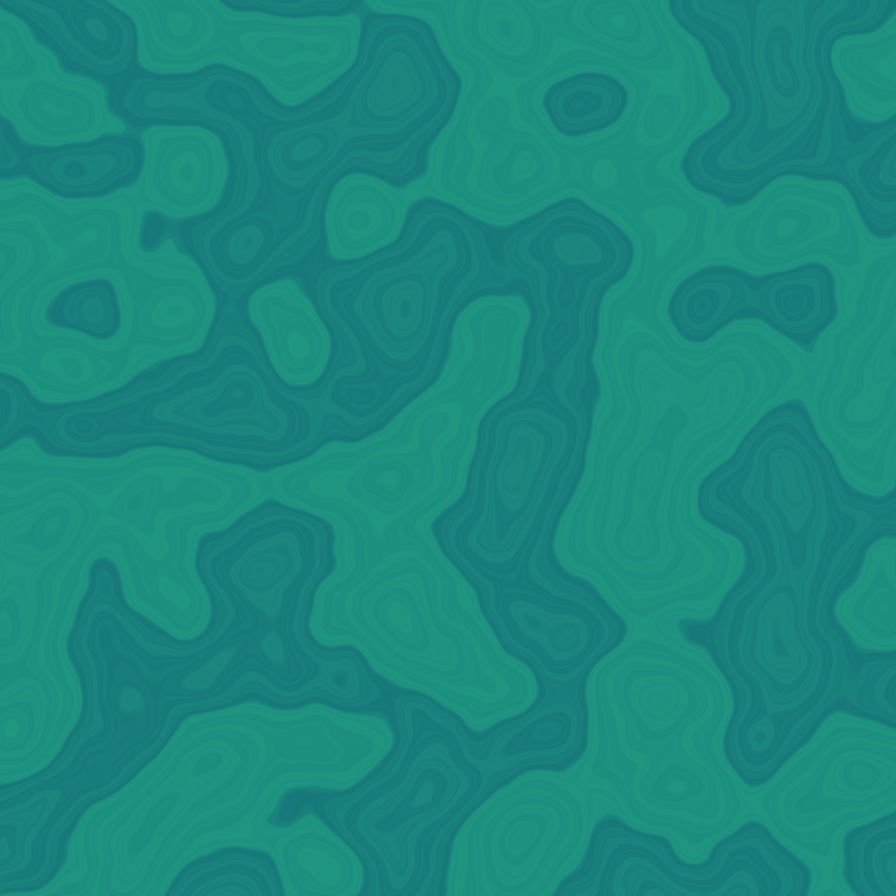
Write a Shadertoy shader that draws this texture.

```glsl
const float CELLS = 7.0;            // noise cells across the canvas
const int OCTAVES = 3;
const float ROUGHNESS = 0.22;       // weight of each finer octave
const float LAND_BIAS = 0.015;      // raises the share of green
const float EDGE_WIDTH = 0.0016;    // softness of the shore, in canvas units
const int BAND_LAYERS = 3;
const float BAND_FREQUENCY = 38.0;  // coarsest contour bands, per unit height
const float BAND_LACUNARITY = 2.4;
const float BAND_STRENGTH = 0.24;
const float BAND_GAIN = 0.85;
const vec3 LAND_SHADE = vec3(0.106, 0.550, 0.497);
const vec3 LAND_LIGHT = vec3(0.125, 0.592, 0.503);
const vec3 WATER_SHADE = vec3(0.088, 0.472, 0.475);
const vec3 WATER_LIGHT = vec3(0.108, 0.530, 0.495);

float hash(vec2 p) {
    return fract(sin(dot(p, vec2(127.1, 311.7))) * 43758.5453);
}

// Slope contribution of one lattice corner
float corner(vec2 cell, vec2 offset) {
    float angle = 6.28319 * hash(cell);
    return dot(vec2(cos(angle), sin(angle)), offset);
}

float gradientNoise(vec2 p) {
    vec2 i = floor(p), f = fract(p);
    vec2 u = f * f * f * (f * (f * 6.0 - 15.0) + 10.0);
    vec2 e = vec2(1.0, 0.0);
    float bottom = mix(corner(i, f), corner(i + e.xy, f - e.xy), u.x);
    float top = mix(corner(i + e.yx, f - e.yx), corner(i + e.xx, f - e.xx), u.x);
    return mix(bottom, top, u.y);
}

float terrain(vec2 p) {
    float height = LAND_BIAS, weight = 1.0;
    for (int k = 0; k < OCTAVES; k++) {
        height += weight * gradientNoise(p);
        p = p * 2.03 + vec2(17.3, 9.1);
        weight *= ROUGHNESS;
    }
    return height;
}

// Irregular contour tone; layers too fine to resolve fade out
float contourTone(float height, float slope) {
    float tone = 0.5, frequency = BAND_FREQUENCY, weight = BAND_STRENGTH;
    for (int k = 0; k < BAND_LAYERS; k++) {
        float blur = frequency * slope;
        tone += weight * sin(frequency * height + 1.7 * float(k)) * exp(-0.15 * blur * blur);
        frequency *= BAND_LACUNARITY;
        weight *= BAND_GAIN;
    }
    return clamp(tone, 0.0, 1.0);
}

void mainImage(out vec4 fragColor, in vec2 fragCoord) {
    float canvas = min(iResolution.x, iResolution.y);
    vec2 uv = fragCoord / canvas;
    float height = terrain(uv * CELLS + vec2(3.4, 11.6));
    float slope = length(vec2(dFdx(height), dFdy(height)));

    // Subtle bands inside each region
    float tone = contourTone(height, slope);
    float depthLift = 0.3 * smoothstep(0.2, 0.4, -height) - 0.06;
    vec3 land = mix(LAND_SHADE, LAND_LIGHT, tone);
    vec3 water = mix(WATER_SHADE, WATER_LIGHT, clamp(tone + depthLift, 0.0, 1.0));

    // Smooth shore between the regions
    float edge = max(slope * max(canvas * EDGE_WIDTH, 0.7), 1e-5);
    fragColor = vec4(mix(water, land, smoothstep(-edge, edge, height)), 1.0);
}
```
